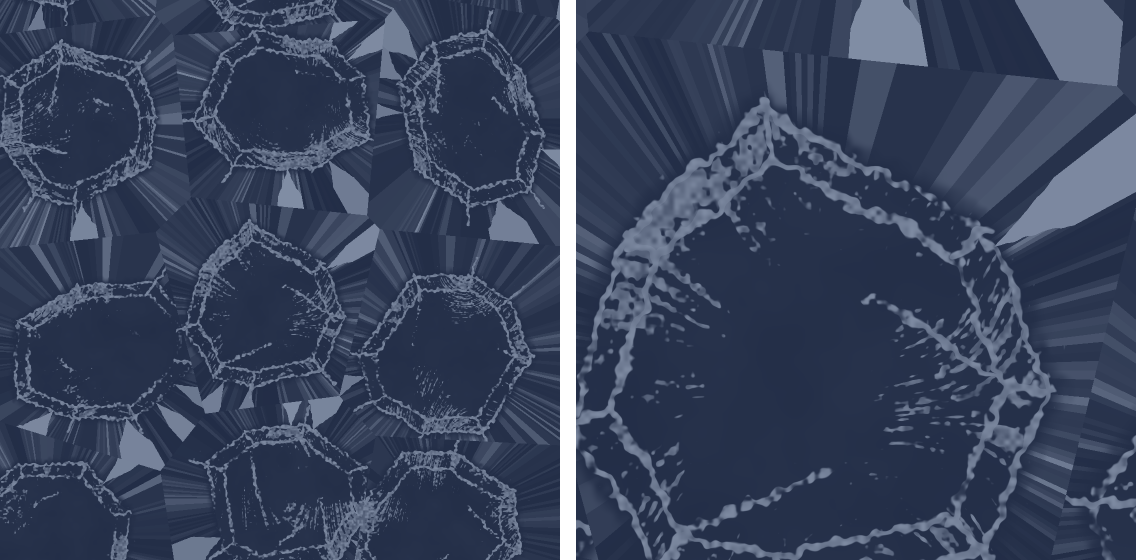
Left: the whole. Right: its middle third, enlarged.
Give the GLSL for this pattern, as a Shadertoy shader.

```glsl
const float TAU = 6.2831853;
const float CELLS = 2.8;      // stones across the canvas
const int CORNERS = 8;
const vec3 NAVY = vec3(0.135, 0.178, 0.277);
const vec3 MIST = vec3(0.515, 0.565, 0.655);

float hash(vec2 p) {
    vec3 q = fract(p.xyx * vec3(0.1031, 0.1030, 0.0973));
    q += dot(q, q.yzx + 33.33);
    return fract((q.x + q.y) * q.z);
}

float noise(vec2 p) {
    vec2 i = floor(p), f = fract(p);
    f *= f * (3.0 - 2.0 * f);
    return mix(mix(hash(i), hash(i + vec2(1, 0)), f.x),
               mix(hash(i + vec2(0, 1)), hash(i + vec2(1, 1)), f.x), f.y);
}

float fbm(vec2 p) {
    return 0.55 * noise(p) + 0.3 * noise(p * 2.1 + 7.3) + 0.15 * noise(p * 4.3 + 3.1);
}

vec2 rotate(vec2 p, float angle) {
    float c = cos(angle), s = sin(angle);
    return vec2(c * p.x - s * p.y, s * p.x + c * p.y);
}

float segment(vec2 p, vec2 a, vec2 b) {
    vec2 e = b - a, w = p - a;
    return length(w - e * clamp(dot(w, e) / dot(e, e), 0.0, 1.0));
}

float stroke(float dist, float width) {
    return 1.0 - smoothstep(width * 0.6, width, dist);
}

// Corner of an irregular, slightly stretched polygon
vec2 corner(int k, float seed) {
    float id = float(k % CORNERS);
    float angle = TAU * (id + 0.55 * hash(vec2(id, seed))) / float(CORNERS);
    float radius = 0.134 + 0.026 * hash(vec2(id + 20.0, seed));
    float stretch = 0.9 + 0.26 * hash(vec2(seed, 5.0));
    vec2 v = radius * vec2(cos(angle) * stretch, sin(angle) / stretch);
    return rotate(v, 1.2 * (hash(vec2(seed, 9.0)) - 0.5));
}

// x: signed distance to the outline, y: distance to spokes, z: to inner facets
vec3 stone(vec2 p, float seed) {
    float edge = 1.0, side = 1.0, spoke = 1.0, facet = 1.0;
    for (int k = 0; k < CORNERS; k++) {
        vec2 a = corner(k, seed), b = corner(k + 1, seed);
        vec2 e = b - a, w = p - a;
        edge = min(edge, segment(p, a, b));
        bvec3 c = bvec3(p.y >= a.y, p.y < b.y, e.x * w.y > e.y * w.x);
        if (all(c) || all(not(c))) side = -side;
        float pick = hash(vec2(float(k) + 40.0, seed));
        spoke = min(spoke, segment(p, a * 0.83, a * (pick > 0.55 ? 1.22 : 1.02)));
        if (pick < 0.3) facet = min(facet, segment(p, a * 0.83, rotate(a, 0.9) * 0.4));
    }
    return vec3(edge * side, spoke, facet);
}

// Flat radial streaks with pale wedges that open outward
float rays(vec2 p, float outside, float seed) {
    float turn = atan(p.y, p.x) / TAU + 0.5;
    turn += 0.012 * sin(TAU * (5.0 * turn + seed));
    float sector = turn * 28.0, id = floor(sector);
    float kind = hash(vec2(id, seed + 3.0));
    float tone = hash(vec2(id, seed + 11.0));
    float splits = kind < 0.35 ? 3.0 : 11.0;
    float fine = hash(vec2(floor(sector * splits), seed + 17.0));
    float value = 0.2 * tone * tone + 0.55 * pow(fine, 5.0) * (0.3 + tone);
    value *= smoothstep(0.0, 0.016, outside);
    float opening = 0.5 * clamp(outside / 0.05, 0.0, 1.0);
    float wedge = step(abs(fract(sector) - 0.5), opening) * step(0.86, kind);
    return mix(value, 0.75 + 0.22 * tone, wedge);
}

float shade(vec2 uv) {
    // Nearest stone centre
    vec2 q = uv * CELLS + vec2(0.15, 0.3), base = floor(q), local = vec2(0), owner = vec2(0);
    float nearest = 9.0;
    for (int n = 0; n < 9; n++) {
        vec2 id = base + vec2(n % 3, n / 3) - 1.0;
        vec2 jitter = vec2(hash(id + 13.7), hash(id + 71.3)) - 0.5;
        vec2 d = q - id - 0.5 - 0.4 * jitter;
        if (dot(d, d) < nearest) { nearest = dot(d, d); local = d / CELLS; owner = id; }
    }
    float seed = floor(hash(owner + 5.1) * 97.0);

    // Ragged outlines
    vec2 fray = vec2(noise(uv * 170.0), noise(uv * 170.0 + 50.0)) - 0.5;
    vec2 bend = vec2(noise(uv * 28.0), noise(uv * 28.0 + 90.0)) - 0.5;
    vec3 s = stone(local + 0.006 * fray + 0.007 * bend, seed);
    float grain = noise(uv * 300.0), patchy = fbm(uv * 13.0 + 4.0);
    float width = 0.0018 + 0.0024 * grain;
    float gap = 0.02 + 0.009 * hash(vec2(seed, 2.0));
    float wear = smoothstep(0.2, 0.5, patchy + 0.35 * (grain - 0.4));
    float lines = max(stroke(abs(s.x), width), stroke(abs(s.x + gap), width));
    lines = max(lines * wear, stroke(s.y, width));
    lines = max(lines, stroke(s.z, width) * smoothstep(0.4, 0.55, patchy + 0.3 * (grain - 0.5)));

    // Scratches and dust, densest along the rim
    float slant = 0.5 + 0.8 * (noise(uv * 6.0) - 0.5);
    float scratch = 0.6 * noise(rotate(uv, -slant) * vec2(80.0, 260.0)) + 0.4 * noise(uv * 330.0);
    float rim = exp(-abs(s.x + 0.01) / 0.018);
    float density = rim * (0.35 + 0.6 * patchy) + step(s.x, 0.0) * smoothstep(0.4, 0.8, patchy) * 0.75;
    float cut = 0.96 - 0.52 * density;
    float dust = smoothstep(cut, cut + 0.14, scratch) * (0.4 + 0.5 * grain);

    float haze = 0.06 * fbm(uv * 22.0) * step(s.x, 0.0);
    float value = max(haze, rays(local, s.x, seed) * step(0.0, s.x));
    return max(value, max(lines * (0.6 + 0.35 * grain), dust));
}

void mainImage(out vec4 fragColor, in vec2 fragCoord) {
    // Four samples per pixel smooth every edge
    float value = 0.0;
    for (int n = 0; n < 4; n++) {
        vec2 offset = vec2(n % 2, n / 2) * 0.5 - 0.25;
        value += 0.25 * shade((fragCoord + offset) / iResolution.y);
    }
    fragColor = vec4(mix(NAVY, MIST, value), 1.0);
}
```
